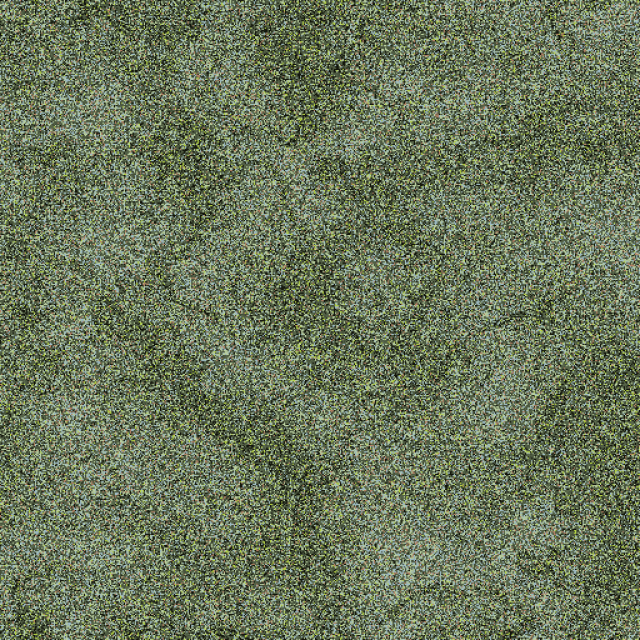
Give the GLSL for this texture, as a Shadertoy shader.

```glsl
// Fine mossy grain: coloured specks gathered into soft patches and dark winding contours.

// Integer hash giving two independent values in 0..1
vec2 hash2(ivec2 cell) {
    uvec2 q = uvec2(cell + 4096);
    uint h = q.x * 1597334677u ^ q.y * 3812015801u;
    h = (h ^ (h >> 16)) * 2146121005u;
    h = (h ^ (h >> 15)) * 2221713035u;
    h ^= h >> 16;
    return vec2(h & 65535u, h >> 16) / 65536.0;
}

float cornerSlope(ivec2 corner, vec2 offset) {
    float angle = 6.2832 * hash2(corner).x;
    return dot(vec2(cos(angle), sin(angle)), offset);
}

float gradientNoise(vec2 p) {
    ivec2 i = ivec2(floor(p));
    vec2 f = fract(p);
    vec2 u = f * f * f * (f * (f * 6.0 - 15.0) + 10.0);
    float low = mix(cornerSlope(i, f), cornerSlope(i + ivec2(1, 0), f - vec2(1, 0)), u.x);
    float high = mix(cornerSlope(i + ivec2(0, 1), f - vec2(0, 1)),
                     cornerSlope(i + ivec2(1, 1), f - vec2(1, 1)), u.x);
    return mix(low, high, u.y);
}

float fbm(vec2 p) {
    float sum = 0.0, amplitude = 1.0;
    for (int octave = 0; octave < 4; octave++) {
        sum += amplitude * gradientNoise(p);
        p = mat2(1.6, 1.2, -1.2, 1.6) * p + 17.3;
        amplitude *= 0.45;
    }
    return sum;
}

// Local lightness: broad patches, cut by thin contours of a second field
float patchTone(vec2 uv) {
    float patches = fbm(uv * 6.0 + 3.7);
    float terrain = fbm(uv * vec2(3.6, 4.4) + 31.0);
    float contour = abs(fract(terrain * 2.2) - 0.5) / 2.2;
    float line = 1.0 - smoothstep(0.01, 0.055, contour);
    float strength = smoothstep(-0.4, 0.3, gradientNoise(uv * 5.0 + 70.0));
    return clamp(0.55 + 0.85 * patches - 0.75 * line * strength, 0.0, 1.0);
}

// One speck: its colour is drawn with odds that shift with the tone
vec3 grain(vec2 cell) {
    vec2 chance = hash2(ivec2(cell));
    float tone = patchTone((cell + 0.5) / 512.0);
    float pick = chance.x;
    float shade = chance.y - 0.5;

    pick -= mix(0.24, 0.04, tone);
    if (pick < 0.0) return vec3(0.08, 0.09, 0.05) * (1.0 + 0.6 * shade);
    pick -= mix(0.08, 0.01, tone);
    if (pick < 0.0) return vec3(0.67, 0.78, 0.25) * (1.0 + 0.15 * shade);
    pick -= mix(0.02, 0.08, tone);
    if (pick < 0.0) return vec3(0.67, 0.49, 0.38) * (1.0 + 0.15 * shade);
    pick -= mix(0.04, 0.20, tone);
    if (pick < 0.0) return vec3(0.60, 0.71, 0.74) * (1.0 + 0.12 * shade);
    pick -= mix(0.13, 0.23, tone);
    if (pick < 0.0) return vec3(0.70, 0.78, 0.60) * (1.0 + 0.12 * shade);
    return vec3(0.31, 0.36, 0.26) * (1.0 + 0.4 * shade);
}

void mainImage(out vec4 fragColor, in vec2 fragCoord) {
    vec2 p = fragCoord / iResolution.y * 512.0;
    float pixelSize = 512.0 / iResolution.y;

    // Blend the four specks around the nearest cell corner by pixel coverage
    vec2 corner = floor(p + 0.5);
    vec2 cover = clamp((p - corner) / pixelSize + 0.5, 0.0, 1.0);
    vec3 below = mix(grain(corner - 1.0), grain(corner - vec2(0, 1)), cover.x);
    vec3 above = mix(grain(corner - vec2(1, 0)), grain(corner), cover.x);
    fragColor = vec4(mix(below, above, cover.y), 1.0);
}
```
